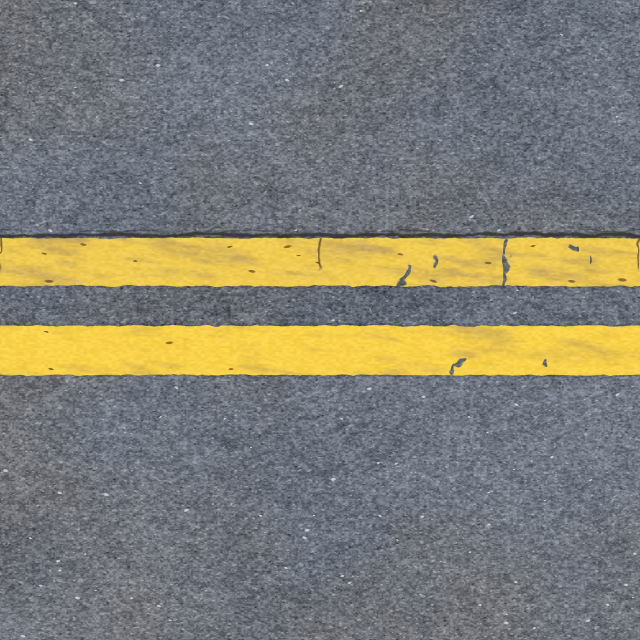
A Shadertoy shader for this texture:

```glsl
// Worn asphalt crossed by two horizontal yellow road lines.
// Layered value noise forms the grain, jittered cells scatter stones and pits,
// and noise-warped segments cut cracks and chips through the paint.

float hash(vec2 p) {
    vec3 q = fract(p.xyx * 0.1031);
    q += dot(q, q.yzx + 33.33);
    return fract((q.x + q.y) * q.z);
}

float noise(vec2 p) {
    vec2 i = floor(p), f = fract(p);
    f = f * f * (3.0 - 2.0 * f);
    return mix(mix(hash(i), hash(i + vec2(1, 0)), f.x),
               mix(hash(i + vec2(0, 1)), hash(i + vec2(1, 1)), f.x), f.y);
}

float fbm(vec2 p) {
    float sum = 0.0, amp = 0.5;
    for (int i = 0; i < 4; i++) {
        sum += amp * noise(p);
        p = p * 2.03 + 17.3;
        amp *= 0.5;
    }
    return sum / 0.9375;
}

// One soft elliptical speck in a random share of the cells.
float specks(vec2 p, vec2 cells, float share) {
    vec2 q = p * cells, id = floor(q);
    vec2 jitter = vec2(hash(id + 3.7), hash(id + 41.2)) - 0.5;
    vec2 d = fract(q) - 0.5 - jitter * 0.45;
    d.y += d.x * (hash(id + 71.0) - 0.5);
    float radius = mix(0.14, 0.32, hash(id + 9.1));
    return smoothstep(radius, radius * 0.4, length(d * vec2(0.85, 1.2)))
         * step(hash(id + 23.0), share);
}

float segment(vec2 p, vec2 a, vec2 b) {
    vec2 v = b - a;
    return length(p - a - v * clamp(dot(p - a, v) / dot(v, v), 0.0, 1.0));
}

// Mask of a horizontal band with a given centre and half height.
float band(float y, float centre, float halfHeight, float soft) {
    return smoothstep(soft, -soft, abs(y - centre) - halfHeight);
}

vec3 asphalt(vec2 p) {
    float grain = noise(p * vec2(190, 310)) * 0.55
                + noise(p * vec2(390, 510) + 7.0) * 0.45;
    float patches = fbm(p * vec2(5, 7) + 4.0);
    float blue = fbm(p * 3.0 + 21.0) + 0.25 * (p.x - 0.5) * smoothstep(0.5, 0.8, p.y);
    vec3 col = mix(vec3(0.437, 0.440, 0.454), vec3(0.425, 0.455, 0.502),
                   smoothstep(0.25, 0.7, blue));
    col += (grain - 0.5) * 0.31 + (patches - 0.5) * 0.09;
    col += (fbm(p * vec2(45, 75)) - 0.5) * 0.10;

    // Pits, mid stones and sparse pale chips; stones are denser low down.
    float low = smoothstep(0.45, 0.1, p.y);
    col -= 0.10 * specks(p + 0.31, vec2(95, 140), 0.25);
    col += vec3(0.13, 0.13, 0.12) * specks(p, vec2(110, 135), 0.22 + 0.1 * low);
    col = mix(col, vec3(0.66, 0.67, 0.66), 0.65 * specks(p + 0.17, vec2(62, 82), 0.07 + 0.04 * low));
    col = mix(col, vec3(0.86, 0.87, 0.87), 0.8 * specks(p + 0.53, vec2(70, 85), 0.012 + 0.012 * low));
    col -= 0.035 * band(p.y, 0.522, 0.04, 0.012);
    return col;
}

void mainImage(out vec4 fragColor, in vec2 fragCoord) {
    vec2 p = fragCoord / iResolution.xy;
    float aa = max(0.0011, 0.7 / iResolution.y);
    vec3 col = asphalt(p);

    // Ragged stripe edges.
    float ragged = (fbm(vec2(p.x * 65.0, p.y * 20.0)) - 0.5) * 0.005;
    float upper = band(p.y + ragged, 0.5905, 0.0375, aa);
    float lower = band(p.y + ragged, 0.4525, 0.0385, aa);
    float shade = band(p.y + ragged, 0.5905, 0.0400, 0.003)
                + band(p.y + ragged, 0.4525, 0.0410, 0.003);
    col *= 1.0 - 0.18 * min(shade, 1.0);

    // Paint with long dirty streaks, heavier on the upper stripe.
    float streak = fbm(p * vec2(18, 95) + vec2(0, p.x * 12.0));
    float stain = fbm(p * vec2(12, 24) + 31.0);
    float dirt = smoothstep(0.43, 0.8, streak * 0.6 + stain * 0.4) * mix(0.5, 1.0, upper);
    vec3 paint = mix(vec3(0.975, 0.825, 0.29), vec3(0.72, 0.60, 0.36), dirt);
    paint = mix(paint, vec3(0.88, 0.75, 0.38), upper * 0.35);
    paint += (noise(p * vec2(180, 330)) - 0.5) * vec3(0.05, 0.06, 0.08);
    float marks = specks(p + 0.07, vec2(38, 72), 0.10 * upper + 0.02 * lower);
    paint = mix(paint, vec3(0.40, 0.30, 0.18), marks * 0.75);

    // Chips and cracks that expose the road.
    vec2 w = p + (vec2(noise(p * 110.0), noise(p * 110.0 + 50.0)) - 0.5) * 0.009;
    float chip = segment(w, vec2(0.788, 0.626), vec2(0.788, 0.553)) - 0.0028;
    chip = min(chip, segment(w, vec2(0.789, 0.597), vec2(0.790, 0.582)) - 0.0065);
    chip = min(chip, segment(w, vec2(0.639, 0.580), vec2(0.630, 0.561)) - 0.0035);
    chip = min(chip, segment(w, vec2(0.631, 0.560), vec2(0.619, 0.554)) - 0.0035);
    chip = min(chip, segment(w, vec2(0.683, 0.602), vec2(0.678, 0.582)) - 0.0025);
    chip = min(chip, segment(w, vec2(0.892, 0.612), vec2(0.900, 0.611)) - 0.0045);
    chip = min(chip, segment(w, vec2(0.924, 0.599), vec2(0.920, 0.590)) - 0.0018);
    chip = min(chip, segment(w, vec2(0.726, 0.437), vec2(0.712, 0.429)) - 0.0030);
    chip = min(chip, segment(w, vec2(0.711, 0.428), vec2(0.706, 0.416)) - 0.0022);
    chip = min(chip, length(w - vec2(0.852, 0.433)) - 0.0035);
    float seamX = abs(fract(w.x + 0.5) - 0.5);
    float seam = min(seamX, abs(w.x - 0.5)) - 0.0012;
    float seamMask = smoothstep(0.0022, -0.001, seam) * smoothstep(0.574, 0.586, p.y) * upper;
    paint = mix(paint, vec3(0.36, 0.27, 0.19), seamMask * 0.75);
    float exposed = smoothstep(aa * 1.3, -aa * 1.3, chip);
    col = mix(col, paint, (upper + lower) * (1.0 - 0.94 * exposed));

    // Dark joint along the top of the upper stripe, with a broken twin.
    float wobble = (fbm(vec2(p.x * 38.0, 2.0)) - 0.5) * 0.010;
    float joint = band(p.y + wobble, 0.6335, 0.0018 + 0.0018 * noise(vec2(p.x * 80.0, 5.0)), 0.0018);
    float twin = band(p.y - wobble, 0.6385, 0.0010, 0.0018) * smoothstep(0.4, 0.65, noise(vec2(p.x * 17.0, 9.0)));
    col = mix(col, vec3(0.20, 0.18, 0.18), max(joint * 0.82, twin * 0.6));

    fragColor = vec4(clamp(col, 0.0, 1.0), 1.0);
}
```
